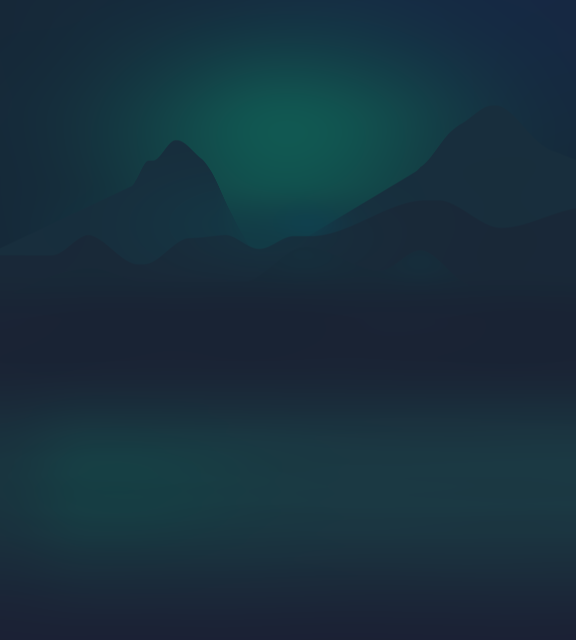
This background is drawn by a Shadertoy shader. Its source:

```glsl
// Night landscape: a green glow in the sky behind layered misty mountains,
// with a dim teal sheen on the water below. Ridges are sums of smooth ramps,
// light is built from soft ellipses, and gradient noise adds faint drift.

const vec3 SKY_LEFT   = vec3(0.085, 0.155, 0.220);
const vec3 SKY_RIGHT  = vec3(0.085, 0.155, 0.260);
const vec3 AURORA     = vec3(0.065, 0.345, 0.320);
const vec3 MIST       = vec3(0.070, 0.225, 0.275);
const vec3 BLUE_MIST  = vec3(0.055, 0.255, 0.320);
const vec3 FAR_ROCK   = vec3(0.093, 0.180, 0.238);
const vec3 MID_ROCK   = vec3(0.099, 0.157, 0.217);
const vec3 NEAR_ROCK  = vec3(0.091, 0.161, 0.217);
const vec3 DARK_SHORE = vec3(0.100, 0.138, 0.205);
const vec3 WATER      = vec3(0.106, 0.222, 0.262);
const vec3 WATER_TEAL = vec3(0.085, 0.245, 0.265);
const vec3 DEEP       = vec3(0.105, 0.128, 0.205);

const vec2 AURORA_POS = vec2(0.505, 0.785);
const float EDGE_SOFTNESS = 0.0016;
const float DRIFT_AMOUNT = 0.010;

vec2 gradientAt(vec2 cell) {
    float angle = 6.2832 * fract(sin(dot(cell, vec2(127.1, 311.7))) * 43758.5);
    return vec2(cos(angle), sin(angle));
}

float gradientNoise(vec2 p) {
    vec2 i = floor(p), f = fract(p);
    vec2 u = f * f * f * (f * (f * 6.0 - 15.0) + 10.0);
    vec2 k = vec2(0.0, 1.0);
    float low  = mix(dot(gradientAt(i), f), dot(gradientAt(i + k.yx), f - k.yx), u.x);
    float high = mix(dot(gradientAt(i + k), f - k), dot(gradientAt(i + k.yy), f - k.yy), u.x);
    return mix(low, high, u.y);
}

// Soft ellipse of light
float glow(vec2 p, vec2 centre, vec2 radius) {
    vec2 d = (p - centre) / radius;
    return exp(-dot(d, d));
}

// Smooth rise (or fall) of the given height between a and b
float ramp(float x, float a, float b, float rise) {
    return rise * smoothstep(a, b, x);
}

float leftPeak(float x) {
    return 0.612 + 0.425 * clamp(x, 0.0, 0.235)
        + ramp(x, 0.228, 0.258, 0.037) + ramp(x, 0.265, 0.305, 0.032)
        + ramp(x, 0.307, 0.365, -0.035) + ramp(x, 0.350, 0.420, -0.095)
        + ramp(x, 0.400, 0.500, -0.150);
}

float rightPeak(float x) {
    return 0.342 + 0.54 * clamp(x, 0.40, 0.73)
        + ramp(x, 0.720, 0.800, 0.066) + ramp(x, 0.785, 0.855, 0.033)
        + ramp(x, 0.860, 0.960, -0.068) + ramp(x, 0.940, 1.020, -0.020);
}

float middleRidge(float x) {
    return 0.601 + ramp(x, 0.090, 0.155, 0.032) + ramp(x, 0.150, 0.240, -0.046)
        + ramp(x, 0.250, 0.330, 0.041) + ramp(x, 0.330, 0.400, 0.005)
        + ramp(x, 0.390, 0.450, -0.022) + ramp(x, 0.450, 0.510, 0.020)
        + ramp(x, 0.540, 0.740, 0.056) + ramp(x, 0.760, 0.870, -0.043)
        + ramp(x, 0.870, 1.020, 0.032);
}

float nearRidge(float x) {
    return 0.519 + ramp(x, -0.08, 0.160, 0.062) + ramp(x, 0.160, 0.250, -0.022)
        + ramp(x, 0.420, 0.530, 0.055) + ramp(x, 0.530, 0.660, -0.037)
        + ramp(x, 0.660, 0.730, 0.032) + ramp(x, 0.730, 0.820, -0.054);
}

float below(float y, float ridge) {
    float soft = max(EDGE_SOFTNESS, 0.75 / iResolution.y);
    return smoothstep(-soft, soft, ridge - y);
}

void mainImage(out vec4 fragColor, in vec2 fragCoord) {
    vec2 uv = fragCoord / iResolution.xy;
    float drift = gradientNoise(uv * vec2(4.0, 9.0));

    // Sky and green glow
    vec3 color = mix(SKY_LEFT, SKY_RIGHT, smoothstep(0.0, 0.8, uv.x) * smoothstep(0.65, 1.0, uv.y));
    float spread = uv.y > AURORA_POS.y ? 0.158 : 0.20;
    color = mix(color, AURORA, glow(uv, AURORA_POS, vec2(0.29, spread)) * (1.0 + 0.05 * drift));
    color = mix(color, MIST, 0.75 * smoothstep(0.72, 0.62, uv.y) * smoothstep(0.95, 0.35, abs(uv.x - 0.45) * 2.0));

    // Far peaks dissolving into the valley mist
    float valley = glow(uv, vec2(0.43, 0.65), vec2(0.19, 0.08));
    vec3 farColor = mix(FAR_ROCK, MIST, 0.65 * valley);
    color = mix(color, farColor, below(uv.y, leftPeak(uv.x)) * (1.0 - 0.6 * smoothstep(0.37, 0.43, uv.x)));
    color = mix(color, farColor, below(uv.y, rightPeak(uv.x)) * smoothstep(0.50, 0.57, uv.x));
    color = mix(color, BLUE_MIST, 0.55 * glow(uv, vec2(0.535, 0.650), vec2(0.055, 0.025)));

    // Middle and near hills
    vec3 midColor = mix(MID_ROCK, MIST, 0.38 * glow(uv, vec2(0.46, 0.63), vec2(0.17, 0.06)));
    color = mix(color, midColor, below(uv.y, middleRidge(uv.x)) * 0.92);
    float tint = glow(uv, vec2(0.53, 0.60), vec2(0.08, 0.035)) + glow(uv, vec2(0.73, 0.59), vec2(0.06, 0.035));
    vec3 nearColor = mix(NEAR_ROCK, MIST, 0.28 * tint);
    color = mix(color, nearColor, below(uv.y, nearRidge(uv.x)) * 0.85);
    color = mix(color, DARK_SHORE, smoothstep(0.58, 0.50, uv.y));

    // Water sheen, strongest left of centre, sinking to a deep lower edge
    float sheen = smoothstep(0.45, 0.27, uv.y) * smoothstep(-0.02, 0.24, uv.y);
    sheen *= 0.72 + 0.28 * smoothstep(0.0, 0.16, uv.x);
    vec3 water = mix(WATER, WATER_TEAL, glow(uv, vec2(0.20, 0.235), vec2(0.25, 0.13)));
    vec3 base = mix(DEEP, DARK_SHORE, smoothstep(0.0, 0.30, uv.y));
    float ripple = gradientNoise(uv * vec2(3.0, 45.0));
    color = mix(color, mix(base, water, sheen), smoothstep(0.50, 0.42, uv.y));
    color += DRIFT_AMOUNT * vec3(0.2, 0.6, 0.5) * (0.5 * drift + ripple * sheen);

    fragColor = vec4(color, 1.0);
}
```
